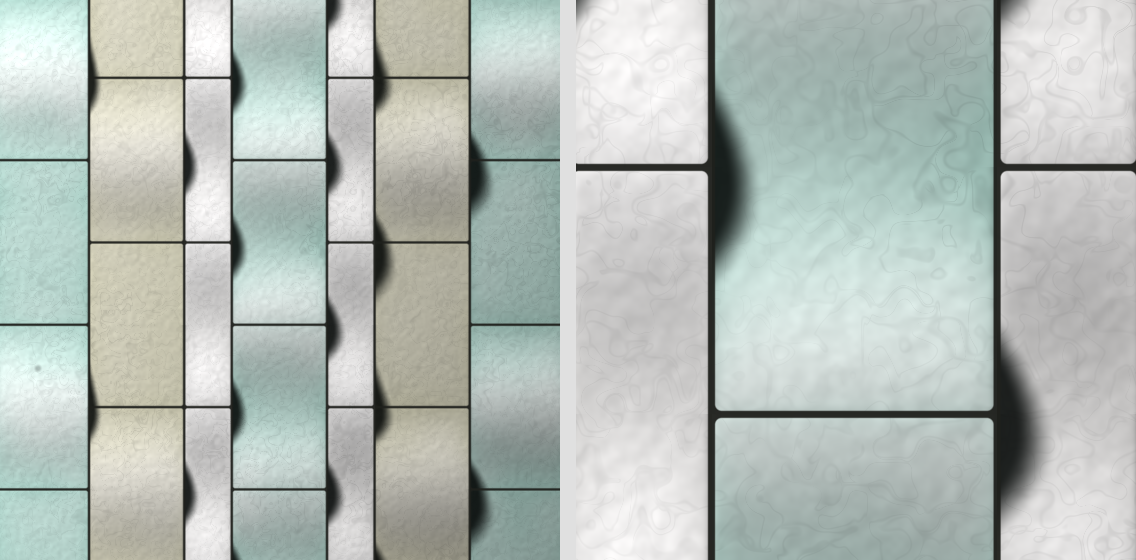
Left: the whole. Right: its middle third, enlarged.
Give the GLSL for this pattern, as a WebGL 1 fragment shader.

```glsl
precision highp float;
// Woven-look relief of crackle-glazed ceramic tiles in staggered columns, lit from the upper left.

uniform vec2 u_resolution;

const float PITCH = 0.294; // tile height

float hash(vec2 p) {
  return fract(sin(dot(p, vec2(127.1, 311.7))) * 43758.5453);
}

float noise(vec2 p) {
  vec2 i = floor(p), f = fract(p);
  f = f * f * (3.0 - 2.0 * f);
  return mix(mix(hash(i), hash(i + vec2(1.0, 0.0)), f.x),
             mix(hash(i + vec2(0.0, 1.0)), hash(i + 1.0), f.x), f.y);
}

// Left edge of a column; columns 2 and 4 are half as wide as the rest.
float columnEdge(float column) {
  return -0.011 + 0.085 * (2.0 * column - step(3.0, column) - step(5.0, column));
}

// Vertical position in tiles; the columns are staggered by half a tile.
float rowPosition(float column, float down) {
  float side = abs(column - 3.0);
  float stagger = (side > 0.5 && side < 2.5) ? 0.139 : 0.286;
  return (down - stagger) / PITCH;
}

// Inner columns are waves; outer ones alternate flat and convex tiles.
float relief(float column, float down) {
  float side = abs(column - 3.0);
  float row = rowPosition(column, down);
  float wave = 0.5 + 0.5 * cos(6.28318 * row);
  if (side < 1.5) return wave;
  return mod(floor(row) + side, 2.0) < 0.5 ? 1.0 - wave : 0.0;
}

float roundedBox(vec2 p, vec2 halfSize, float radius) {
  vec2 q = abs(p) - halfSize + radius;
  return length(max(q, 0.0)) + min(max(q.x, q.y), 0.0) - radius;
}

vec3 glazeColor(float side, float thinness) {
  if (side > 0.5 && side < 1.5)
    return mix(vec3(0.85, 0.845, 0.84), vec3(0.91, 0.905, 0.905), thinness);
  if (side > 1.5 && side < 2.5)
    return mix(vec3(0.78, 0.77, 0.68), vec3(0.84, 0.83, 0.79), thinness);
  return mix(vec3(0.66, 0.80, 0.765), vec3(0.85, 0.885, 0.875), thinness);
}

// Fine meandering cracks along the mid level of warped noise.
float crackle(vec2 p) {
  vec2 warped = p * 42.0 + 1.5 * vec2(noise(p * 70.0), noise(p * 70.0 + 19.0));
  float coarse = abs(noise(warped) - 0.5);
  float fine = abs(noise(warped * 1.7 + 31.0) - 0.5);
  return 1.0 - smoothstep(0.0, 0.07, min(coarse, fine));
}

void main() {
  vec2 uv = gl_FragCoord.xy / u_resolution;
  float pixel = 1.0 / min(u_resolution.x, u_resolution.y);
  float down = 1.0 - uv.y;

  // Tile under this point
  float column = 0.0;
  for (int i = 1; i < 7; i++) column += step(columnEdge(float(i)), uv.x);
  float left = columnEdge(column);
  float width = columnEdge(column + 1.0) - left;
  float side = abs(column - 3.0);
  float row = rowPosition(column, down);
  vec2 local = vec2(uv.x - left - 0.5 * width, (0.5 - fract(row)) * PITCH);
  float dist = roundedBox(local, 0.5 * vec2(width, PITCH) - 0.0021, 0.004);

  // Glaze: thin and pale on crests, pooled in valleys and along edges
  float height = relief(column, down);
  float pooled = exp(min(dist, 0.0) / 0.013);
  float thinness = 0.28 + 0.72 * height - 0.3 * pooled + 0.3 * (noise(uv * 14.0) - 0.5);
  vec3 color = glazeColor(side, clamp(thinness, 0.0, 1.0));
  color *= 1.0 + 0.04 * (hash(vec2(column, floor(row))) - 0.5);

  // Slope shading and the fall-off of the light
  float slope = relief(column, down + 0.02) - relief(column, down - 0.02);
  float falloff = 1.08 - 0.18 * uv.x - 0.03 * down - 0.16 * uv.x * down;
  color *= falloff * (1.0 + (0.24 + 0.14 * uv.x) * slope * (1.0 - 0.5 * pooled));

  // Uneven surface, cracks and one firing speck
  float bumps = noise(uv * 120.0) - noise(uv * 120.0 + vec2(-0.5, 0.5));
  color *= 1.0 + 0.06 * bumps + 0.025 * (noise(uv * 260.0) - 0.5);
  color *= 1.0 - 0.05 * crackle(uv) * (0.4 + noise(uv * 9.0));
  color *= 1.0 - 0.22 * (1.0 - smoothstep(0.002, 0.009, length(uv - vec2(0.068, 0.342))));

  // Rounded rims: bright on top and left, dim on the right
  float rim = exp(min(dist, 0.0) / 0.0025);
  float facing = local.y > 0.0 ? 0.07 : -0.03;
  color *= 1.0 + rim * (facing - 0.16 * smoothstep(0.5 * width - 0.008, 0.5 * width, local.x));

  // Shadow thrown by a higher neighbour on the left
  float reach = uv.x - left;
  float drop = relief(column - 1.0, down - 0.012 - 0.8 * reach) - height;
  float shadow = smoothstep(0.0, 0.65, drop - 0.08 - reach / (0.022 + 0.035 * uv.x));
  color *= mix(vec3(1.0), vec3(0.14, 0.155, 0.15), shadow * step(0.5, column));

  // Dark joints
  float joint = smoothstep(-pixel, pixel, dist);
  color = mix(color, vec3(0.12, 0.125, 0.11), joint * 0.95);
  gl_FragColor = vec4(clamp(color, 0.0, 1.0), 1.0);
}
```
